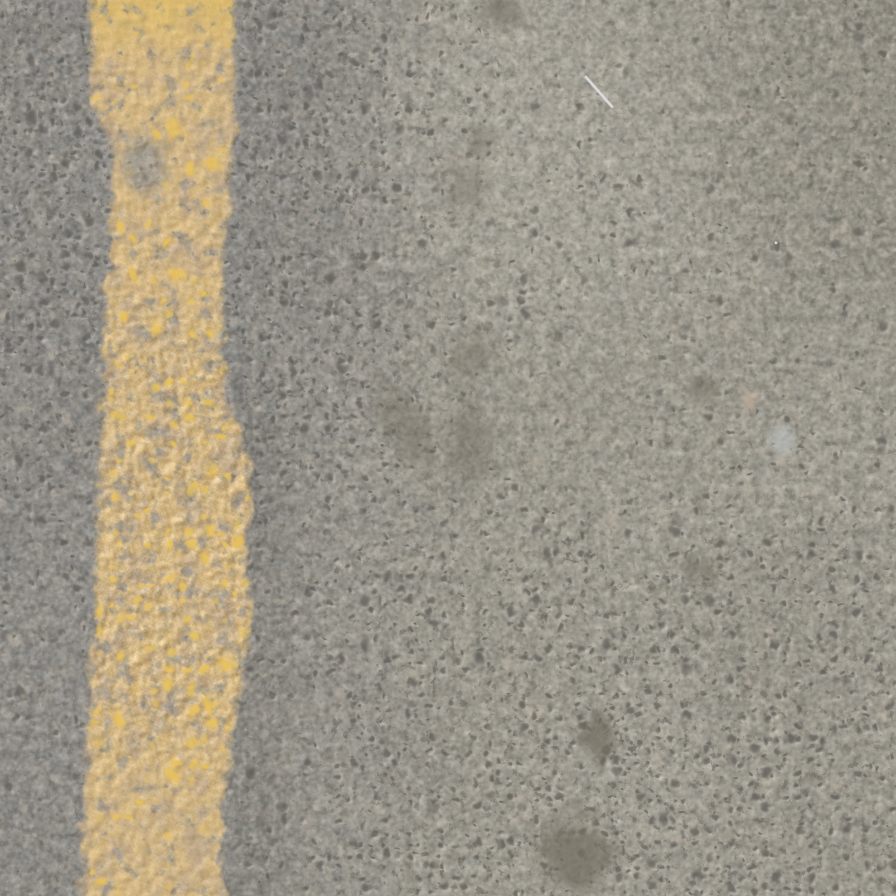
Reproduce this texture procedurally as a WebGL 2 fragment shader.

```glsl
#version 300 es
precision highp float;
#define WARM_GREY vec3(0.617, 0.602, 0.560)
#define COOL_GREY vec3(0.560, 0.550, 0.530)
#define PIT_GREY vec3(0.35, 0.34, 0.325)
#define STAIN_BROWN vec3(0.45, 0.43, 0.38)
#define PAINT vec3(0.825, 0.715, 0.520)
#define WORN_PAINT vec3(0.755, 0.665, 0.535)
#define GOLD vec3(0.91, 0.76, 0.36)
#define PIT_CELLS 78.0
#define PIT_DEPTH 0.66
#define GRAIN 0.12
#define RELIEF 0.18
#define EDGE_ROUGHNESS 0.011

uniform vec2 u_resolution;
out vec4 fragColor;

vec2 hash2(vec2 c) {
    vec3 q = fract(c.xyx * vec3(0.1031, 0.1030, 0.0973));
    q += dot(q, q.yzx + 33.33);
    return fract((q.xx + q.yz) * q.zy);
}

float corner(vec2 cell, vec2 f, vec2 o) {
    return dot(hash2(cell + o) * 2.0 - 1.0, f - o);
}

float gradientNoise(vec2 p) {
    vec2 i = floor(p), f = p - i, e = vec2(0, 1);
    vec2 u = f * f * f * (f * (f * 6.0 - 15.0) + 10.0);
    return mix(mix(corner(i, f, e.xx), corner(i, f, e.yx), u.x),
               mix(corner(i, f, e.xy), corner(i, f, e.yy), u.x), u.y);
}

float fbm(vec2 p) {
    float sum = 0.0, gain = 1.0;
    for (int i = 0; i < 4; i++, gain *= 0.55) {
        sum += gain * gradientNoise(p);
        p = mat2(0.8, 0.6, -0.6, 0.8) * p * 2.03 + 17.3;
    }
    return sum;
}

// Soft irregular blobs on a jittered grid
float blobs(vec2 p, float cells, float density) {
    vec2 g = p * cells;
    g += 0.42 * vec2(gradientNoise(g * 1.5), gradientNoise(g * 1.5 + 31.0));
    vec2 id = floor(g);
    float cover = 0.0;
    for (int j = -1; j <= 1; j++)
    for (int i = -1; i <= 1; i++) {
        vec2 c = id + vec2(i, j), jitter = hash2(c), kind = hash2(c + 57.0);
        vec2 o = g - c - 0.15 - 0.7 * jitter;
        o.y *= mix(0.7, 1.5, kind.y);
        float r = mix(0.2, 0.62, jitter.x * jitter.y);
        float keep = smoothstep(-0.15, 0.15, density - kind.x);
        cover = max(cover, keep * (1.0 - smoothstep(r * 0.25, r * 1.25, length(o))));
    }
    return cover;
}

// Ragged ellipse: centre in xy, radii in zw
float patchAt(vec2 p, vec4 e) {
    return 1.0 - smoothstep(0.35, 1.4, length((p - e.xy) / e.zw) + 0.5 * fbm(p * 32.0));
}

float stains(vec2 p) {
    vec2 tilted = p + vec2(0.5 * (p.y - 0.525), 0);
    float s = 0.55 * patchAt(p, vec4(0.528, 0.602, 0.03, 0.028));
    s = max(s, 0.62 * patchAt(tilted, vec4(0.452, 0.525, 0.028, 0.052)));
    s = max(s, 0.58 * patchAt(p, vec4(0.524, 0.507, 0.028, 0.054)));
    s = max(s, 0.45 * patchAt(p, vec4(0.52, 0.79, 0.027, 0.032)));
    s = max(s, 0.55 * patchAt(p, vec4(0.536, 0.84, 0.018, 0.022)));
    s = max(s, 0.7 * patchAt(p, vec4(0.556, 0.988, 0.026, 0.022)));
    s = max(s, 0.6 * patchAt(p, vec4(0.784, 0.563, 0.02, 0.018)));
    s = max(s, 0.65 * patchAt(p, vec4(0.781, 0.362, 0.022, 0.018)));
    s = max(s, patchAt(p, vec4(0.667, 0.177, 0.022, 0.024)));
    return max(s, patchAt(p, vec4(0.643, 0.05, 0.042, 0.042)));
}

vec3 asphalt(vec2 p) {
    float drift = fbm(p * 5.0);
    float cool = 1.0 - smoothstep(0.22, 0.56, p.x + 0.12 * drift + 0.08 * (0.5 - p.y));
    vec3 col = mix(WARM_GREY, COOL_GREY, cool) + 0.025 * drift;
    col += 0.03 * patchAt(p, vec4(0.62, 0.85, 0.17, 0.22));
    col -= 0.045 * smoothstep(0.7, 1.0, p.x) * smoothstep(0.45, 1.0, p.y);
    col -= 0.035 * (1.0 - smoothstep(0.0, 0.08, abs(p.x - 0.285))) * (1.0 - smoothstep(0.4, 0.7, p.y));
    // Pits crowd the lower right and the strip beside the paint
    float low = (1.0 - smoothstep(0.3, 0.5, p.y + 0.1 * drift)) * smoothstep(0.32, 0.42, p.x);
    float high = (1.0 - smoothstep(0.34, 0.53, p.x)) * smoothstep(0.32, 0.55, p.y);
    float density = 0.14 + 0.36 * max(low, high) + 0.2 * drift + 0.25 * fbm(p * 18.0);
    float pit = blobs(p, PIT_CELLS, density);
    float lit = blobs(p + vec2(-0.003, 0.003), PIT_CELLS, density);
    float crumbs = smoothstep(0.1, 0.55, fbm(p * 100.0 + 40.0)) * (0.24 + 0.5 * max(density, 0.0));
    col += GRAIN * (fbm(p * 80.0) + 0.9 * gradientNoise(p * 185.0));
    col += 0.035 * fbm(p * 36.0 + 70.0) * vec3(1.3, 1.0, 0.7);
    col = mix(col, vec3(0.73, 0.69, 0.63), 0.55 * blobs(p + 9.1, 85.0, 0.18));
    col += 0.05 * lit * (1.0 - pit);
    return mix(mix(col, PIT_GREY, max(PIT_DEPTH * pit, crumbs)), STAIN_BROWN, 0.7 * stains(p));
}

vec3 paintedSurface(vec2 p, vec3 ground) {
    float bump = fbm(p * 75.0) - fbm((p + vec2(-0.004, 0.004)) * 75.0);
    float middle = smoothstep(0.08, 0.25, p.y) * (1.0 - smoothstep(0.52, 0.8, p.y));
    vec3 col = mix(PAINT, WORN_PAINT, smoothstep(-0.15, 0.4, fbm(p * 30.0 + 5.0)));
    col -= RELIEF * (0.6 + 0.4 * middle) * bump;
    float chips = blobs(p + 3.0, 50.0, 0.2 + 0.3 * middle);
    col = mix(col, GOLD, max(0.9 * chips, 0.5 * smoothstep(0.92, 1.0, p.y)));
    float wear = 0.75 * smoothstep(0.04, 0.6, fbm(p * 55.0 + 8.0) + 0.1 * middle) * (1.0 - 0.7 * chips);
    wear = max(wear, 0.8 * patchAt(p, vec4(0.16, 0.82, 0.028, 0.034)));
    return mix(col, ground + 0.03, wear);
}

void main() {
    vec2 p = gl_FragCoord.xy / u_resolution;
    vec3 col = asphalt(p);
    // Stripe with wavering edges
    float left = 0.089 + 0.044 * p.y - 0.03 * smoothstep(0.84, 0.89, p.y);
    float right = 0.249 + 0.029 * smoothstep(0.1, 0.3, p.y) * (1.0 - smoothstep(0.46, 0.6, p.y))
                + 0.013 * smoothstep(0.72, 0.84, p.y);
    float inside = min(p.x - left, right - p.x) + EDGE_ROUGHNESS * fbm(p * 45.0);
    col = mix(col, paintedSurface(p, col), smoothstep(-0.005, 0.007, inside));
    // Pale scratch and flecks
    vec2 a = p - vec2(0.654, 0.914), b = vec2(0.029, -0.033);
    float scratch = length(a - b * clamp(dot(a, b) / dot(b, b), 0.0, 1.0));
    scratch = min(scratch, length(p - vec2(0.866, 0.729)));
    col = mix(col, vec3(0.86), 1.0 - smoothstep(0.0005, 0.0026, scratch));
    col = mix(col, vec3(0.73, 0.75, 0.75), 0.6 * patchAt(p, vec4(0.873, 0.508, 0.014, 0.017)));
    col = mix(col, vec3(0.74, 0.67, 0.59), 0.7 * patchAt(p, vec4(0.836, 0.552, 0.01, 0.014)));
    fragColor = vec4(clamp(col, 0.0, 1.0), 1.0);
}
```
